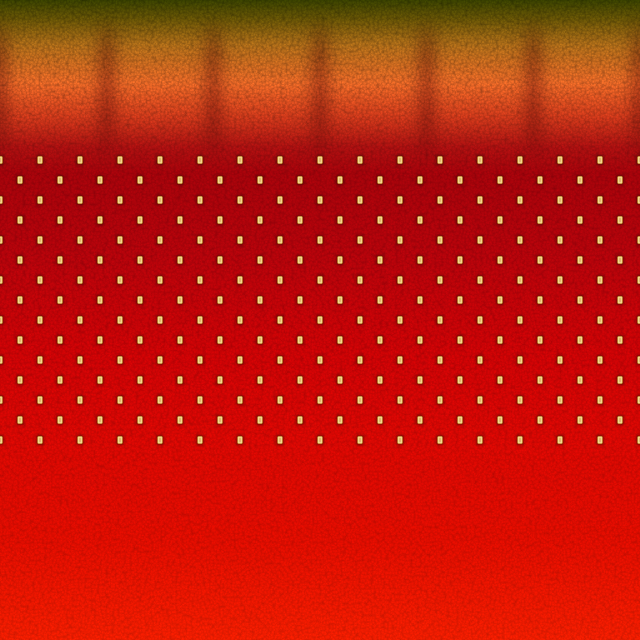
Reproduce this pattern procedurally as a WebGL 2 fragment shader.

```glsl
#version 300 es
precision highp float;
// Strawberry skin: a leafy green to red gradient with staggered pale seeds and fine grain.
uniform vec2 u_resolution;
out vec4 fragColor;

const int STOPS = 12;
const float DEPTHS[STOPS] = float[](
    0.0, 0.03, 0.07, 0.13, 0.18, 0.23, 0.27, 0.40, 0.55, 0.70, 0.85, 1.0);
const vec3 COLOURS[STOPS] = vec3[](
    vec3(0.21, 0.24, 0.00), vec3(0.38, 0.31, 0.02), vec3(0.64, 0.40, 0.09),
    vec3(0.85, 0.38, 0.14), vec3(0.77, 0.22, 0.10), vec3(0.64, 0.06, 0.06),
    vec3(0.62, 0.01, 0.04), vec3(0.68, 0.01, 0.04), vec3(0.77, 0.01, 0.02),
    vec3(0.82, 0.03, 0.01), vec3(0.85, 0.05, 0.00), vec3(0.91, 0.11, 0.00));

vec2 hash2(vec2 p) {
    vec3 q = fract(p.xyx * vec3(0.1031, 0.1030, 0.0973));
    q += dot(q, q.yzx + 33.33);
    return fract((q.xx + q.yz) * q.zy);
}

// Distance to the nearest scattered point
float cellular(vec2 p) {
    vec2 cell = floor(p);
    float nearest = 2.0;
    for (int y = -1; y <= 1; y++) {
        for (int x = -1; x <= 1; x++) {
            vec2 neighbour = cell + vec2(x, y);
            nearest = min(nearest, distance(p, neighbour + hash2(neighbour)));
        }
    }
    return nearest;
}

// Skin colour by depth below the top edge
vec3 skinGradient(float depth) {
    vec3 colour = COLOURS[0];
    for (int i = 1; i < STOPS; i++) {
        float blend = clamp((depth - DEPTHS[i - 1]) / (DEPTHS[i] - DEPTHS[i - 1]), 0.0, 1.0);
        colour = mix(colour, COLOURS[i], blend);
    }
    return colour;
}

float roundedBox(vec2 p, vec2 halfSize, float radius) {
    vec2 q = abs(p) - halfSize + radius;
    return length(max(q, 0.0)) + min(max(q.x, q.y), 0.0) - radius;
}

// Soft vertical creases below the leafy edge
float creaseShade(vec2 uv, float count) {
    float offset = (fract(uv.x * count + 0.5) - 0.5) / count;
    float depth = 1.0 - uv.y;
    float reach = smoothstep(0.01, 0.09, depth) * (1.0 - smoothstep(0.17, 0.27, depth));
    return exp(-pow(offset / 0.019, 2.0)) * reach;
}

// Offset from the nearest seed centre; odd rows shift by half a column
vec2 seedOffset(vec2 uv, float columns, float rows, float firstRow, float lastRow) {
    float row = clamp(floor(uv.y * rows + 0.5), firstRow, lastRow);
    float shift = 0.5 * mod(row, 2.0);
    float column = floor(uv.x * columns - shift + 0.5) + shift;
    return uv - vec2(column / columns, row / rows);
}

vec3 paintSeed(vec3 skin, vec2 p, float pixel) {
    float body = roundedBox(p, vec2(0.0045, 0.0064), 0.0028);
    float core = roundedBox(p, vec2(0.0010, 0.0030), 0.0010);
    float dimple = exp(-max(body, 0.0) / 0.0022);
    float halo = exp(-dot(p, p) / 0.00022);
    vec3 colour = skin * (1.0 + 0.05 * halo - 0.42 * dimple);
    vec3 rim = vec3(0.70, 0.43, 0.10);
    vec3 flesh = vec3(0.96, 0.84, 0.56);
    vec3 seed = mix(flesh, rim, smoothstep(-0.0022, 0.0, body));
    seed = mix(seed, vec3(0.76, 0.55, 0.24), 0.7 * (1.0 - smoothstep(-pixel, pixel, core)));
    return mix(colour, seed, 1.0 - smoothstep(-0.6 * pixel, 0.6 * pixel, body));
}

void main() {
    vec2 uv = gl_FragCoord.xy / u_resolution;
    float pixel = 1.0 / u_resolution.y;
    float depth = 1.0 - uv.y;

    // Gradient and creases
    vec3 colour = skinGradient(depth);
    colour *= 1.0 - vec3(0.20, 0.32, 0.28) * creaseShade(uv, 6.0);

    // Fine pitted grain, strongest near the leafy edge
    float grain = 0.5 - cellular(uv * 210.0);
    float fleck = hash2(floor(uv * 512.0)).x - 0.5;
    float strength = mix(0.30, 0.17, smoothstep(0.12, 0.30, depth));
    colour *= 1.0 + strength * (grain + 0.4 * fleck);

    // Seeds
    vec2 p = seedOffset(uv, 16.0, 32.0, 10.0, 24.0);
    colour = paintSeed(colour, p, pixel);

    fragColor = vec4(clamp(colour, 0.0, 1.0), 1.0);
}
```
